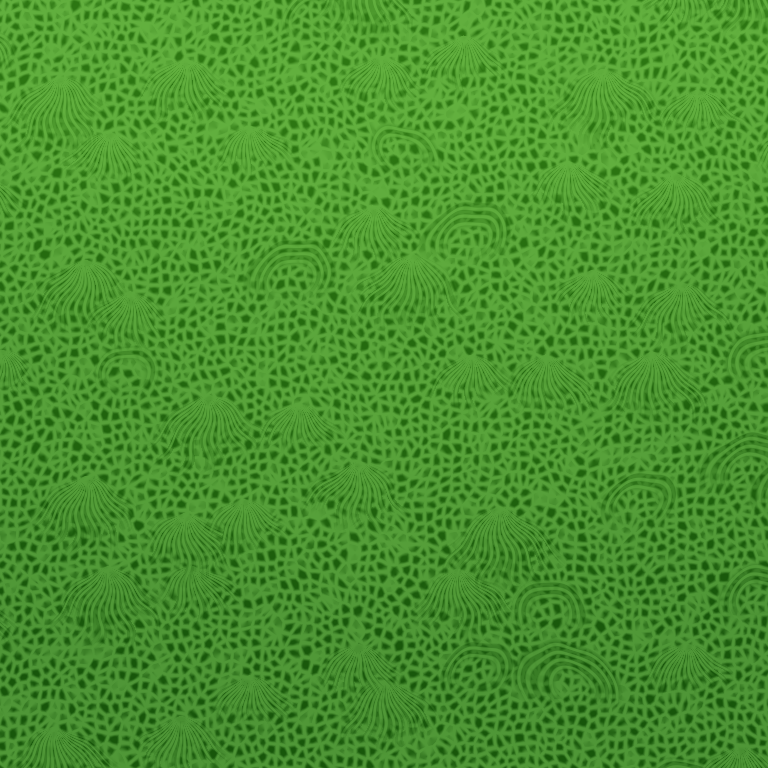
Write a three.js fragment shader that draws this texture.

```glsl
// Green fibre mesh of small round holes, overgrown by drooping fans and arched strands.
#define MESH_CELLS 74.0
#define MESH_JITTER 0.82
#define TUFTS 7.0
#define SPOKES 6.5
#define STRAND_WIDTH 0.0043
#define ARCH_GAP 0.0095
#define ARCH_SHARE 0.25
#define DROOP 7.0
#define TOP_STRAND vec3(0.385, 0.690, 0.245)
#define TOP_HOLE vec3(0.175, 0.465, 0.070)
#define LOW_STRAND vec3(0.310, 0.590, 0.215)
#define LOW_HOLE vec3(0.090, 0.335, 0.040)

varying vec2 vUv;

vec2 hash2(vec2 p) {
  vec3 q = fract(p.xyx * vec3(0.1031, 0.1030, 0.0973));
  q += dot(q, q.yzx + 33.33);
  return fract((q.xx + q.yz) * q.zy);
}

// Slow bends made of layered sines
vec2 bend(vec2 p) {
  vec2 w = sin(p.yx * 23.0 + vec2(0.7, 2.1)) + 0.6 * sin(p.yx * 51.0 + p * 17.0);
  return w + 0.35 * sin(p.yx * 118.0 - p * 64.0 + 1.3);
}

// Cellular mesh: 1 on the threads, 0 inside the holes
float meshHeight(vec2 p) {
  vec2 q = (p + 0.0035 * bend(p)) * MESH_CELLS * vec2(1.04, 0.96);
  vec2 cell = floor(q);
  float nearest = 9.0;
  float second = 9.0;
  for (int j = -1; j <= 1; j++) {
    for (int i = -1; i <= 1; i++) {
      vec2 id = cell + vec2(float(i), float(j));
      vec2 site = id + 0.5 + MESH_JITTER * (hash2(id) - 0.5);
      float d = length(q - site);
      second = min(second, max(nearest, d));
      nearest = min(nearest, d);
    }
  }
  return 1.0 - smoothstep(0.10, 0.76, second - nearest);
}

// Strands falling from a knot: x is the thread height, y its coverage
vec2 fan(vec2 d, vec2 seed) {
  float r = length(d);
  float size = mix(0.075, 0.135, seed.x);
  d.x += (seed.y - 0.5) * 0.5 * d.y;
  float angle = atan(d.x, -d.y - DROOP * d.x * d.x);
  angle += 0.07 * sin(r * 95.0 + seed.y * 6.3);
  float spoke = angle * SPOKES + seed.x * 5.0;
  vec2 vary = hash2(vec2(floor(spoke), seed.x * 91.0) + 40.0);
  float side = abs(fract(spoke) - 0.5 + 0.3 * (vary.y - 0.5)) * r / SPOKES;
  float width = min(STRAND_WIDTH, 0.0014 + 0.42 * r / SPOKES);
  float reach = size * (0.6 + 0.4 * vary.x);
  float cover = 1.0 - smoothstep(0.55 * reach, reach, r);
  cover *= 1.0 - smoothstep(1.05, 1.55, abs(angle));
  return vec2(1.0 - smoothstep(0.2 * width, width, side), cover);
}

// Bundle of strands bowed over the top of a hollow
vec2 arch(vec2 d, vec2 seed) {
  d.x += (seed.y - 0.5) * 0.6 * d.y;
  float r = length(d * vec2(0.85, 1.0)) + 0.2 * (seed.x - 0.5) * d.x;
  r += 0.0015 * sin(d.x * 130.0 + seed.y * 6.3);
  float outer = mix(0.038, 0.062, seed.x);
  float side = abs(fract(r / ARCH_GAP) - 0.5) * ARCH_GAP;
  float cover = smoothstep(0.016, 0.025, r) * (1.0 - smoothstep(outer - 0.008, outer, r));
  cover *= smoothstep(-0.035, 0.012, d.y);
  return vec2(1.0 - smoothstep(0.2 * STRAND_WIDTH, STRAND_WIDTH, side), cover);
}

// Lay the scattered tufts over the mesh
float addTufts(float height, vec2 p) {
  vec2 warped = p + 0.0015 * bend(p + 3.0);
  float row = floor(warped.y * TUFTS);
  for (int j = -1; j <= 1; j++) {
    float y = row + float(j);
    float shift = 0.5 * mod(y, 2.0);
    float column = floor(warped.x * TUFTS - shift);
    for (int i = -1; i <= 1; i++) {
      vec2 id = vec2(column + float(i), y);
      vec2 seed = hash2(id + 17.0);
      vec2 place = hash2(id + 71.0);
      vec2 knot = (id + vec2(shift, 0.0) + 0.5 + 0.75 * (place - 0.5)) / TUFTS;
      vec2 d = warped - knot;
      bool bowed = hash2(id + 133.0).x < ARCH_SHARE;
      vec2 strand = bowed ? arch(d, seed) : fan(d, seed);
      height = mix(height, max(strand.x, 0.55 * height), 0.88 * strand.y);
    }
  }
  return height;
}

void main() {
  float height = addTufts(meshHeight(vUv), vUv);

  // Light falls off downward and toward the lower corners
  float across = abs(vUv.x - 0.5) * 2.0;
  float light = smoothstep(-0.05, 0.95, vUv.y - 0.13 * across * across);
  light = clamp(light + 0.04 * bend(vUv * 0.6 + 5.0).x, 0.0, 1.0);

  vec3 hole = mix(LOW_HOLE, TOP_HOLE, light);
  vec3 thread = mix(LOW_STRAND, TOP_STRAND, light);
  gl_FragColor = vec4(mix(hole, thread, height), 1.0);
}
```
